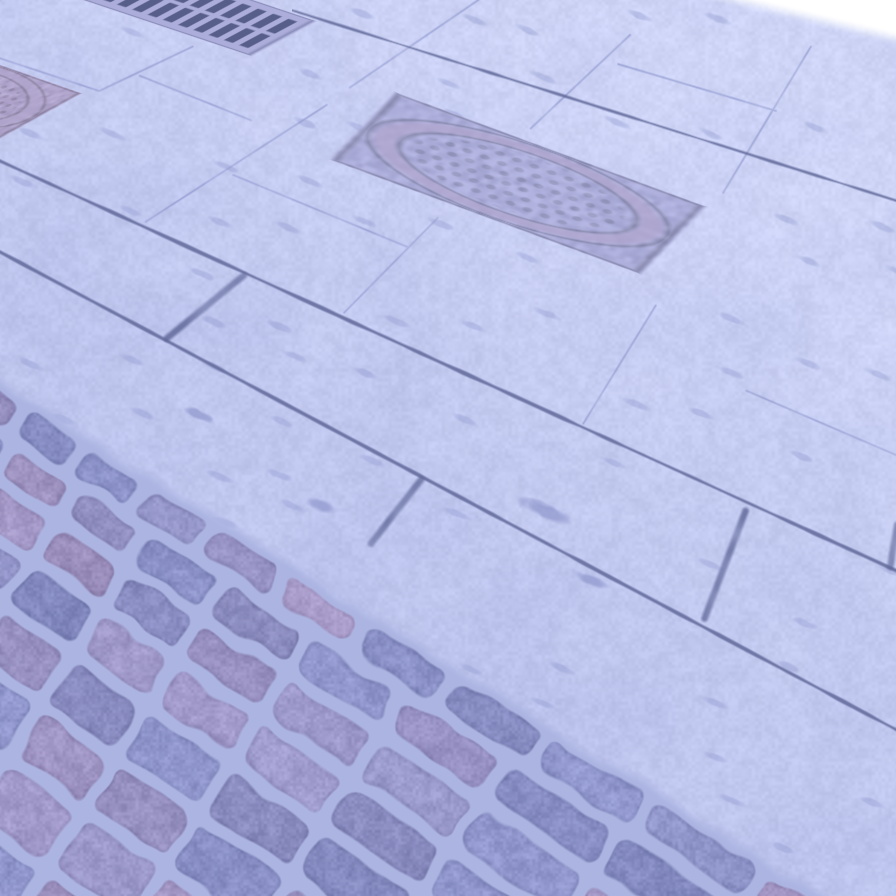
This texture is drawn by a Shadertoy shader. Its source:

```glsl
// Pale street corner: slabs with dark joints, iron covers, a grate and cobbles.
// Joints are line distances, ironwork sits in skewed unit squares, and the
// cobbles are a grid that stretches towards the viewer.
const float GRID = 768.0;  // layout steps across the canvas
const vec2 ALONG = vec2(0.85, 0.53), ACROSS = vec2(-0.53, 0.85);
const float BED_EDGE = 279.0, STONE_GAP = 4.8, GRAIN = 0.065;
const vec3 SLAB = vec3(0.735, 0.765, 0.927);
const vec3 SLAB_LIGHT = vec3(0.805, 0.832, 0.965);
const vec3 JOINT = vec3(0.38, 0.41, 0.6);
const vec3 STAIN = vec3(0.57, 0.6, 0.81);
const vec3 MORTAR = vec3(0.675, 0.71, 0.885);
const vec3 STONE_BLUE = vec3(0.535, 0.56, 0.77);
const vec3 STONE_PINK = vec3(0.635, 0.585, 0.765);
const vec3 IRON = vec3(0.675, 0.68, 0.855);
const vec3 RUST = vec3(0.69, 0.645, 0.8);

// Joints: start and end of each
const vec4 SEAMS[12] = vec4[12](
  vec4(562, 262, 500, 363), vec4(375, 187, 295, 268), vec4(280, 90, 125, 190),
  vec4(200, 150, 350, 212), vec4(165, 40, 85, 78), vec4(120, 65, 215, 103),
  vec4(695, 40, 620, 165), vec4(540, 30, 455, 110), vec4(410, 0, 300, 75),
  vec4(530, 55, 665, 95), vec4(640, 335, 768, 390), vec4(0, 50, 85, 78));
const vec4 GAPS[4] = vec4[4](vec4(209, 236, 143, 290), vec4(361, 411, 318, 466),
  vec4(639, 438, 604, 530), vec4(769, 450, 763, 486));
// Stains: centre and half size
const vec4 STAINS[4] = vec4[4](vec4(467, 438, 22, 6), vec4(275, 433, 13, 5),
  vec4(506, 497, 14, 4), vec4(170, 355, 13, 4));

float hash(vec2 p) {
  vec3 h = fract(p.xyx * 0.1031);
  h += dot(h, h.yzx + 33.33);
  return fract((h.x + h.y) * h.z);
}
float noise(vec2 p) {
  vec2 c = floor(p), f = smoothstep(0.0, 1.0, p - c);
  return mix(mix(hash(c), hash(c + vec2(1, 0)), f.x),
    mix(hash(c + vec2(0, 1)), hash(c + 1.0), f.x), f.y);
}
float fill(float d, float soft) { return 1.0 - smoothstep(-soft, soft, d); }
float segment(vec2 p, vec4 s) {
  vec2 ab = s.zw - s.xy, q = p - s.xy;
  return length(q - ab * clamp(dot(q, ab) / dot(ab, ab), 0.0, 1.0));
}
// Distance to the line y = start + rise * x
float slope(vec2 p, float start, float rise) {
  return (p.y - start - rise * p.x) / length(vec2(1, rise));
}
float blot(vec2 p, vec4 s) {
  vec2 q = mat2(0.92, -0.39, 0.39, 0.92) * (p - s.xy) / s.zw;
  return fill(length(q) + 0.4 * noise(p * 0.15) - 1.07, 0.37);
}

// Cast cover: frame, oval rings and studded plate
vec3 cover(vec3 col, vec2 q, vec3 metal) {
  float box = max(abs(q.x), abs(q.y)), r = length(q);
  vec3 c = metal + 0.09 * noise(q * vec2(24, 9)) - 0.045;
  vec2 cell = vec2(q.x * 9.0 + 0.5 * floor(q.y * 5.0), q.y * 5.0);
  float stud = fill(length(fract(cell) - 0.5) - 0.26, 0.12);
  c *= 1.0 - 0.12 * stud * fill(r - 0.67, 0.04);
  c = mix(c, RUST, 0.7 * fill(abs(r - 0.84) - 0.07, 0.04));
  float lines = min(abs(abs(r - 0.85) - 0.1), abs(box - 0.97));
  c *= 1.0 - 0.2 * fill(lines - 0.015, 0.03);
  return mix(col, c, fill(box - 1.0, 0.02));
}

vec3 grate(vec3 col, vec2 q) {
  vec2 e = abs(q), f = abs(fract(q * vec2(5.5, 1.22)) - 0.5);
  float slots = fill(f.x - 0.29, 0.07) * fill(f.y - 0.42, 0.05);
  slots *= fill(max(e.x - 0.91, e.y - 0.82), 0.02);
  float box = max(e.x, e.y), rim = fill(abs(box - 0.97) - 0.02, 0.03);
  return mix(col, mix(IRON, JOINT * 0.9, slots + 0.4 * rim), fill(box - 1.0, 0.03));
}

// Courses widen towards the viewer; stones lengthen along them
vec3 cobbles(vec3 col, vec2 p, float soft) {
  vec2 w = p + 7.0 * vec2(noise(p * 0.045), noise(p * 0.045 + 40.0)) - 3.5;
  float a = dot(w, ALONG), n = dot(w, ACROSS);
  col = mix(col, MORTAR, smoothstep(-6.0, 6.0, n - BED_EDGE));
  n -= (a - 450.0) * 0.05 * clamp((n - 299.0) / 120.0, 0.0, 1.0);
  float course = (sqrt(max(7.6 * n - 976.0, 0.0)) - 36.0) / 3.8;
  float lane = round(course), stretch = max(0.66 + 0.00146 * a, 0.05);
  float i = log(stretch) / 0.0845;
  vec2 size = vec2(57.9 * stretch, 36.0 + 3.8 * course);
  if (lane > 0.0) { i = (i - 0.19) / 1.11; size.x *= 1.11; }
  vec2 id = vec2(round(i), lane);
  float h = hash(id + 17.0);
  vec2 e = abs(vec2(i, course) - id) * size - size * 0.5 + STONE_GAP + 1.5 * h + 8.0;
  float d = length(max(e, 0.0)) + min(max(e.x, e.y), 0.0) - 8.0;
  vec3 stone = mix(STONE_BLUE, STONE_PINK, smoothstep(0.25, 0.95, h));
  stone += 0.07 * (hash(id + 53.0) + noise(p * 0.12) + noise(p * 0.4) - 1.4);
  stone -= 0.05 * smoothstep(-5.0, 0.0, d);
  return mix(col, stone, fill(d, soft + 0.7) * step(-0.5, lane));
}

void mainImage(out vec4 fragColor, in vec2 fragCoord) {
  vec2 uv = fragCoord / iResolution.xy, p = vec2(uv.x, 1.0 - uv.y) * GRID;
  float soft = 0.7 * max(GRID / iResolution.y, 1.0);
  // Grainy slabs, lighter towards the upper right
  float light = smoothstep(0.4, 1.7, uv.x * 0.7 + uv.y) + 0.35 * noise(p * 0.018) - 0.17;
  vec3 col = mix(SLAB, SLAB_LIGHT, clamp(light, 0.0, 1.0));
  col += GRAIN * (0.6 * noise(p * 0.35) + 0.5 * noise(p * 0.11) - 0.55);
  // Scuffs and stains
  vec2 pitch = vec2(72, 42), id = floor(p / pitch);
  vec2 spot = (id + 0.25 + 0.5 * vec2(hash(id + 9.0), hash(id + 40.0))) * pitch;
  float worn = 0.4 * step(0.52, hash(id + 80.0));
  col = mix(col, STAIN, worn * blot(p, vec4(spot, 11, 3)));
  float wear = 0.6 + 0.5 * noise(p * 0.07), seam = GRID, gap = GRID;
  for (int k = 0; k < 4; k++) {
    col = mix(col, STAIN, 0.75 * blot(p, STAINS[k]));
    gap = min(gap, segment(p, GAPS[k]));
  }
  // Thin seams, wide gaps and long joints
  for (int k = 0; k < 12; k++) seam = min(seam, segment(p, SEAMS[k]));
  col = mix(col, STAIN, 0.75 * wear * fill(seam - 0.8, soft + 0.3));
  col = mix(col, JOINT, 0.8 * wear * fill(gap - 2.8, 2.0));
  float lower = min(abs(slope(p, 216.0, 0.533)), abs(slope(p, 138.0, 0.457)));
  float upper = abs(slope(p, -70.0, 0.315)) + 0.5 + 2.0 * step(p.x, 250.0);
  float joint = min(lower, upper) + noise(p * 0.05) - 0.5;
  col = mix(col, JOINT, 0.85 * fill(joint - 1.4, soft + 0.5));
  // Ironwork, cobbles and the bright far corner
  mat2 oval = inverse(mat2(133, 49, -28, 29)), side = inverse(mat2(60, 21, -40, 22));
  col = cover(col, oval * (p - vec2(444, 157)), IRON);
  col = cover(col, side * (p - vec2(-30, 81)), RUST);
  col = grate(col, inverse(mat2(72, 24, 28, -15)) * (p - vec2(171, 9)));
  col = cobbles(col, p, soft);
  col = mix(col, vec3(1), fill(slope(p, -151.0, 0.24), 7.0));
  fragColor = vec4(clamp(col, 0.0, 1.0), 1.0);
}
```
